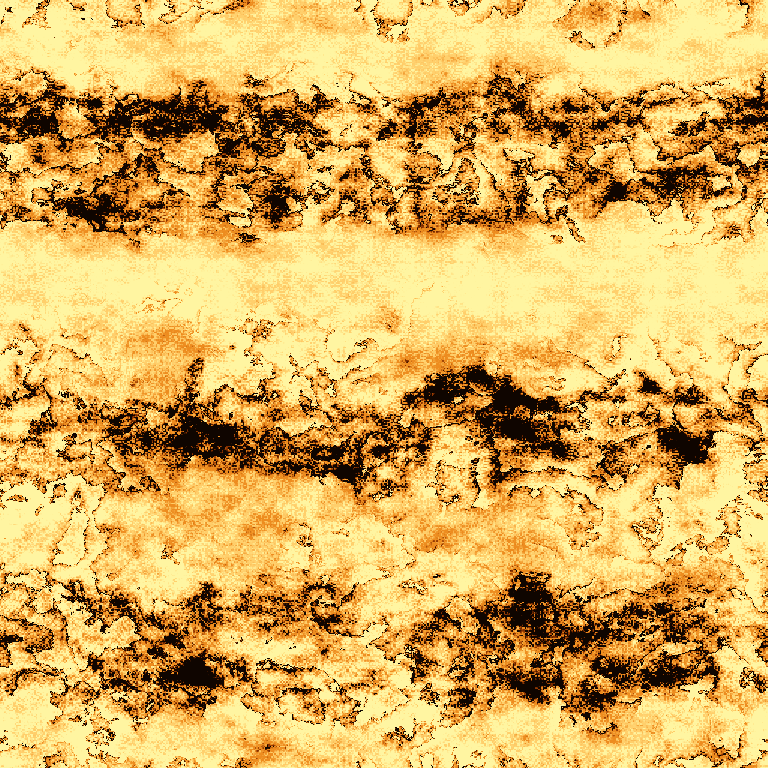
Give the GLSL for this texture, as a Shadertoy shader.

```glsl
// Scorched amber surface: seamless horizontal burn bands, crusted blotches and fine grain.

float hash(vec2 p) {
    return fract(sin(dot(p, vec2(127.1, 311.7))) * 43758.5453);
}

// Value noise that wraps after the given number of cells
float noise(vec2 uv, vec2 cells, float seed) {
    vec2 p = uv * cells;
    vec2 i = floor(p), f = fract(p);
    f = f * f * (3.0 - 2.0 * f);
    vec2 a = mod(i, cells) + seed, b = mod(i + 1.0, cells) + seed;
    return mix(mix(hash(a), hash(vec2(b.x, a.y)), f.x),
               mix(hash(vec2(a.x, b.y)), hash(b), f.x), f.y);
}

float fbm(vec2 uv, vec2 cells, float seed) {
    float sum = 0.0, amplitude = 0.5, total = 0.0;
    for (int i = 0; i < 6; i++) {
        sum += amplitude * noise(uv, cells, seed + float(i) * 17.3);
        total += amplitude;
        amplitude *= 0.58;
        cells *= 2.0;
    }
    return sum / total;
}

// Soft horizontal stripe, wrapped over the top and bottom edges
float band(float y, float centre, float width) {
    float d = (fract(y - centre + 0.5) - 0.5) / width;
    return exp(-d * d);
}

vec3 burnColor(float heat) {
    vec3 c = mix(vec3(0.06, 0.02, 0.0), vec3(0.55, 0.20, 0.0), smoothstep(0.17, 0.27, heat));
    c = mix(c, vec3(0.93, 0.55, 0.12), smoothstep(0.26, 0.38, heat));
    c = mix(c, vec3(1.0, 0.81, 0.42), smoothstep(0.48, 0.70, heat));
    return mix(c, vec3(1.0, 0.96, 0.63), smoothstep(0.74, 0.92, heat));
}

void mainImage(out vec4 fragColor, in vec2 fragCoord) {
    vec2 uv = fragCoord / iResolution.xy;
    float grain = hash(floor(uv * 512.0) + 7.0) - 0.5;

    // Lightly warped coordinates give the blotches rounded, crinkled outlines
    vec2 warp = vec2(fbm(uv, vec2(14.0), 3.0), fbm(uv, vec2(14.0), 41.0)) - 0.5;
    float blotch = fbm(uv + 0.05 * warp, vec2(10.0, 12.0), 71.0) + 0.016 * grain;
    float patches = fbm(uv + 0.05 * warp, vec2(9.0, 13.0), 113.0);

    // Burn bands with ragged edges
    float y = uv.y + 0.12 * (blotch - 0.5) + 0.05 * warp.y;
    float burn = band(y, 0.845, 0.040) + 0.70 * band(y, 0.735, 0.040)
               + 0.75 * band(y, 0.478, 0.014) + 0.95 * band(y, 0.420, 0.050)
               + 0.95 * band(y, 0.195, 0.042) + 1.0 * band(y, 0.105, 0.036)
               + 0.35 * band(y, 0.0, 0.035) + 0.25 * band(y, 0.30, 0.050)
               + 0.25 * band(y, 0.53, 0.045) + 0.25 * band(y, 0.79, 0.035);
    burn = min(burn, 1.1);

    // Uneven tone, horizontal streaks and coarse speckle inside the burns
    float heat = 0.94 - 0.60 * burn;
    heat += 1.45 * (patches - 0.5) * (0.30 + burn);
    heat += 0.22 * (noise(uv, vec2(7.0, 120.0), 151.0) - 0.5) * (0.4 + burn);
    heat += 1.2 * (fbm(uv, vec2(40.0, 52.0), 173.0) - 0.5) * (0.35 + burn);

    // Blotch contours: a dark crust on one side fading to amber inside
    float level = fract(6.0 * blotch);
    float crusted = smoothstep(0.02, 0.45, burn + 1.1 * (patches - 0.5));
    heat -= crusted * (0.75 * exp(-9.0 * level) + 0.36 * (1.0 - level) - 0.22);

    // Fine grain, strongest in the burns
    heat += grain * (0.24 + 0.34 * min(burn, 1.0));

    fragColor = vec4(burnColor(heat), 1.0);
}
```
